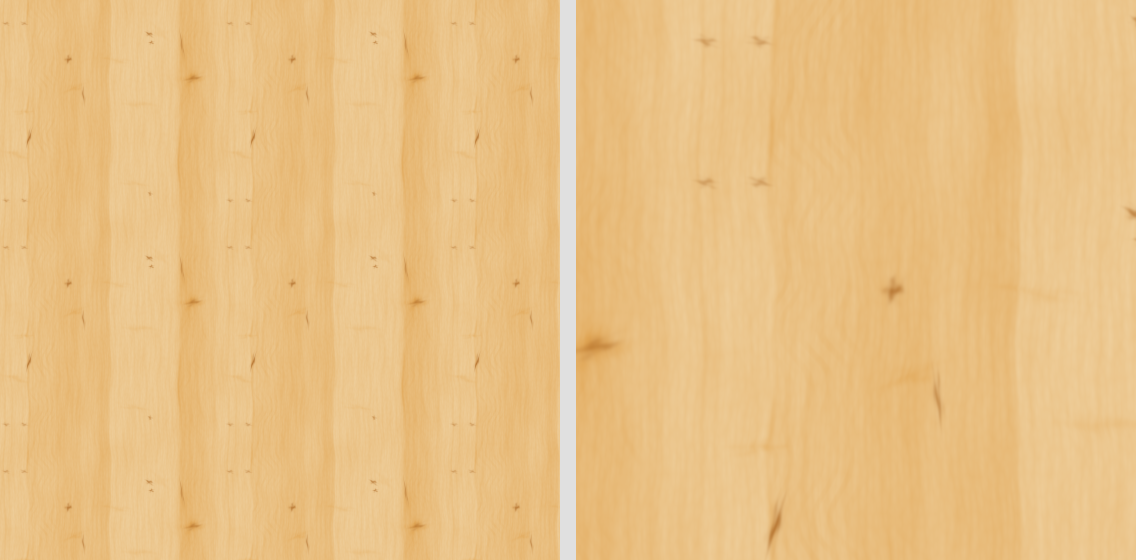
Left, the full canvas; right, a detail of the centre.
Reproduce this texture procedurally as a three.js fragment shader.

```glsl
// Pale maple boards with fine upright grain, soft bands and small knots, tiled 2.5 times each way.
varying vec2 vUv;

const float TAU = 6.28319;

vec2 hash2(vec2 c) {
  return fract(sin(vec2(dot(c, vec2(127.1, 311.7)), dot(c, vec2(269.5, 183.3)))) * 43758.5);
}

// Distance to the nearest scattered point; repeats every unit of p.
float cellular(vec2 p, vec2 count) {
  p *= count;
  float nearest = 2.0;
  for (int j = -1; j <= 1; j++) {
    for (int i = -1; i <= 1; i++) {
      vec2 cell = floor(p) + vec2(float(i), float(j));
      vec2 seed = floor(mod(cell + 0.5, count));
      nearest = min(nearest, distance(p, cell + hash2(seed)));
    }
  }
  return nearest;
}

// Ragged, tilted soft spot that wraps round the tile.
float spot(vec2 p, vec2 center, vec2 size, float angle) {
  vec2 d = fract(p - center + 0.5) - 0.5;
  float c = cos(angle), s = sin(angle);
  d = vec2(c * d.x + s * d.y, c * d.y - s * d.x) / size;
  d += 0.3 * sin(3.5 * d.yx + 40.0 * center);
  return exp(-dot(d, d));
}

// Darkness of the bands across one tile, 0 pale to 1 deep.
float boardTone(float x) {
  float tone = 0.22;
  tone += 0.18 * smoothstep(0.118, 0.130, x);
  tone += 0.11 * smoothstep(0.235, 0.265, x);
  tone -= 0.15 * smoothstep(0.340, 0.375, x);
  tone += 0.18 * smoothstep(0.385, 0.470, x);
  tone -= 0.36 * smoothstep(0.480, 0.496, x);
  tone += 0.44 * smoothstep(0.780, 0.815, x);
  tone -= 0.28 * smoothstep(0.820, 0.960, x);
  return tone - 0.12 * smoothstep(0.955, 0.975, x);
}

float seam(float x, float at, float width) {
  float d = (x - at) / width;
  return exp(-d * d);
}

void main() {
  // Tile space, y running down.
  vec2 p = vec2(vUv.x, 1.0 - vUv.y) * 2.5;

  // Soft amber smudges around the knots.
  float smudge = 0.8 * spot(p, vec2(0.863, 0.350), vec2(0.040, 0.022), -0.2);
  smudge += 0.30 * spot(p, vec2(0.840, 0.270), vec2(0.030, 0.130), 0.0);
  smudge += 0.55 * spot(p, vec2(0.335, 0.393), vec2(0.035, 0.012), -0.3);
  smudge += 0.40 * spot(p, vec2(0.525, 0.270), vec2(0.050, 0.010), 0.15);
  smudge += 0.40 * spot(p, vec2(0.620, 0.465), vec2(0.060, 0.013), 0.1);
  smudge += 0.50 * spot(p, vec2(0.070, 0.690), vec2(0.045, 0.013), 0.2);
  smudge += 0.45 * spot(p, vec2(0.105, 0.500), vec2(0.030, 0.009), -0.1);
  smudge += 0.40 * spot(p, vec2(0.600, 0.820), vec2(0.045, 0.010), 0.15);
  smudge += 0.40 * spot(p, vec2(0.715, 0.145), vec2(0.035, 0.017), 0.7);

  // Dark knot hearts and bark slashes.
  float heart = 0.55 * spot(p, vec2(0.863, 0.350), vec2(0.024, 0.010), -0.3);
  heart += 0.75 * spot(p, vec2(0.306, 0.265), vec2(0.010, 0.013), 0.4);
  heart += 0.50 * spot(p, vec2(0.372, 0.425), vec2(0.005, 0.028), -0.1);
  heart += 0.75 * spot(p, vec2(0.130, 0.615), vec2(0.006, 0.028), 0.25);
  heart += 0.65 * spot(p, vec2(0.667, 0.152), vec2(0.013, 0.007), 0.5);
  heart += 0.60 * spot(p, vec2(0.676, 0.190), vec2(0.008, 0.006), 0.0);
  heart += 0.50 * spot(p, vec2(0.670, 0.865), vec2(0.008, 0.006), 0.6);
  heart += 0.45 * spot(p, vec2(0.812, 0.200), vec2(0.005, 0.040), -0.15);

  // Two rows of paired flecks in the narrow pale board.
  for (int i = 0; i < 4; i++) {
    float row = floor(float(i) / 2.0);
    float side = float(i) - 2.0 * row;
    heart += 0.4 * spot(p, vec2(0.027 + 0.080 * side, 0.895 + 0.210 * row), vec2(0.011, 0.006), 0.2);
  }

  // Grain bends slowly down the board and swells at each knot.
  vec2 q = p;
  q.x += 0.004 * sin(TAU * (2.0 * p.y + p.x)) + 0.002 * sin(TAU * (5.0 * p.y - 3.0 * p.x));
  q.x += 0.008 * smudge;
  float x = fract(q.x);
  float tone = boardTone(x);

  // Broad uneven shading.
  tone += 0.05 * sin(TAU * (p.y + 2.0 * p.x) + 1.5 * sin(TAU * p.y));
  tone += 0.03 * sin(TAU * (7.0 * q.x - p.y)) * sin(TAU * (2.0 * p.y + 3.0 * p.x));

  // Long fibres, fine threads and pores.
  tone += 0.20 * (cellular(q, vec2(42.0, 3.0)) - 0.5);
  tone += 0.22 * (cellular(q, vec2(96.0, 8.0)) - 0.5);
  tone += 0.12 * (cellular(q, vec2(120.0, 50.0)) - 0.5);

  // Wavy growth lines, clearest in the second board.
  float lined = 0.25 + smoothstep(0.12, 0.14, x) * smoothstep(0.28, 0.24, x)
    + 0.4 * smoothstep(0.79, 0.82, x) * smoothstep(0.96, 0.90, x);
  float wave = sin(TAU * (38.0 * q.x + 0.7 * sin(TAU * (3.0 * p.y + 2.0 * p.x)) + 0.4 * sin(TAU * 7.0 * p.y)));
  tone += 0.10 * lined * smoothstep(-0.2, 1.0, wave) * (0.7 + 0.3 * sin(TAU * (4.0 * p.y + 9.0 * p.x)));

  // Broken lines where boards meet.
  float broken = 0.5 + 0.5 * sin(TAU * 3.0 * p.y + 2.0 * sin(TAU * 2.0 * p.y));
  tone += 0.28 * broken * (seam(x, 0.126, 0.005) + seam(x, 0.803, 0.006));
  tone += 0.12 * seam(x, 0.020, 0.004) + 0.12 * seam(x, 0.489, 0.004);

  tone = clamp(tone + 0.55 * smudge, -0.1, 1.2);
  vec3 wood = mix(vec3(0.930, 0.795, 0.585), vec3(0.890, 0.675, 0.375), tone);
  gl_FragColor = vec4(mix(wood, vec3(0.68, 0.41, 0.14), clamp(heart, 0.0, 0.85)), 1.0);
}
```
